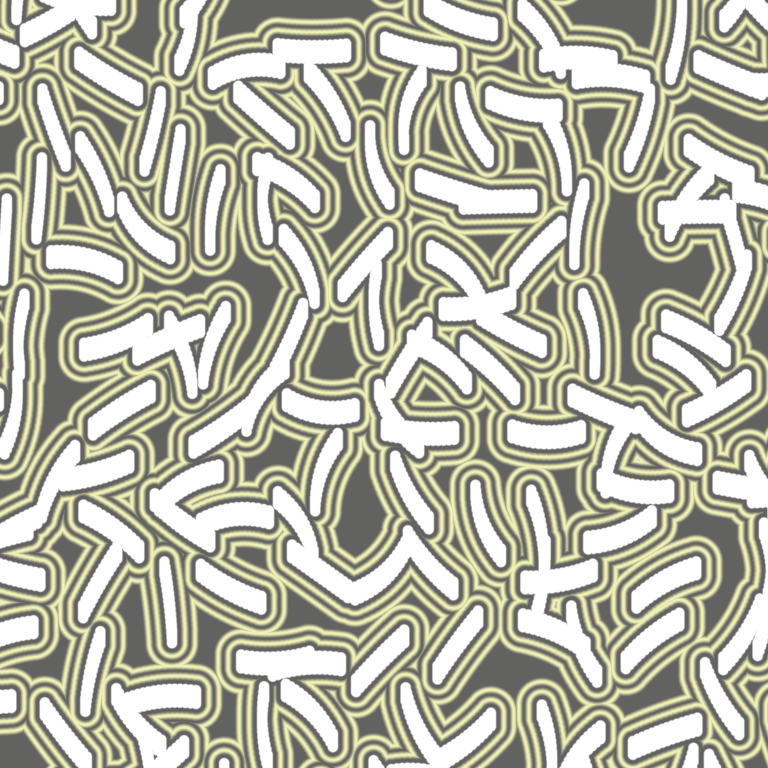
Give the GLSL for this pattern, as a WebGL 2 fragment shader.

```glsl
#version 300 es
precision highp float;

// Scattered white calligraphic strokes ringed by soft yellow and grey contours.
// Each stroke stamps an upright nib along a slightly bent path, one per grid
// cell; the distance to the nearest stroke drives the colour of the rings.

uniform vec2 u_resolution;
out vec4 fragColor;

// Layout and stroke shape, in canvas heights
const float CELLS = 11.0;          // strokes along each side
const float JITTER = 1.0;          // placement freedom inside a cell
const float HALF_LENGTH = 0.0445;
const float MAX_BEND = 0.009;      // bow of the path at its ends
const float NIB_HALF_HEIGHT = 0.009;
const float NIB_RADIUS = 0.0068;
const int STAMPS = 14;

// Contour rings
const float FIRST_DARK = 0.0036;   // distance of the first grey line
const float RING_PERIOD = 0.0130;
const float RING_COUNT = 2.0;
const float EDGE_SOFTNESS = 0.0014;

const vec3 WHITE = vec3(1.0);
const vec3 GREY = vec3(0.385, 0.385, 0.382);
const vec3 YELLOW = vec3(0.95, 0.95, 0.71);

const float TAU = 6.2831853;

// Four random values in 0..1 for a cell
vec4 hash4(vec2 cell) {
    vec4 p = fract(cell.xyxy * vec4(0.1031, 0.1030, 0.0973, 0.1099));
    p += dot(p, p.wzxy + 33.33);
    return fract((p.xxyz + p.yzzw) * p.zywx);
}

// Distance to a nib: an upright capsule centred on the origin
float nibDistance(vec2 p) {
    return length(vec2(p.x, max(abs(p.y) - NIB_HALF_HEIGHT, 0.0))) - NIB_RADIUS;
}

// Distance to the stroke that belongs to a cell
float strokeDistance(vec2 p, vec2 cell) {
    vec4 rnd = hash4(cell + 37.0);
    vec2 centre = (cell + 0.5 + JITTER * (rnd.xy - 0.5)) / CELLS;
    float angle = rnd.z * TAU * 0.5;
    float bend = MAX_BEND * (2.0 * rnd.w - 1.0);
    vec2 along = vec2(cos(angle), sin(angle));
    vec2 across = vec2(-along.y, along.x);

    float d = 1.0;
    for (int i = 0; i < STAMPS; i++) {
        float t = 2.0 * float(i) / float(STAMPS - 1) - 1.0;
        vec2 stamp = centre + along * HALF_LENGTH * t
                   + across * bend * (t * t - 0.33);
        d = min(d, nibDistance(p - stamp));
    }
    return d;
}

// Distance to the nearest stroke among the surrounding cells
float fieldDistance(vec2 p) {
    vec2 home = floor(p * CELLS);
    float d = 1.0;
    for (int y = -1; y <= 1; y++) {
        for (int x = -1; x <= 1; x++) {
            d = min(d, strokeDistance(p, home + vec2(x, y)));
        }
    }
    return d;
}

void main() {
    vec2 p = gl_FragCoord.xy / u_resolution.y;
    float d = fieldDistance(p);

    // Yellow rings rise and fall smoothly, then stay grey beyond the last one
    float phase = clamp((d - FIRST_DARK) / RING_PERIOD, 0.0, RING_COUNT);
    float ring = 0.5 - 0.5 * cos(TAU * phase);
    vec3 colour = mix(GREY, YELLOW, ring);

    // White stroke body with a smooth edge
    float soft = max(EDGE_SOFTNESS, 0.7 / u_resolution.y);
    colour = mix(WHITE, colour, smoothstep(-soft, soft, d));

    fragColor = vec4(colour, 1.0);
}
```
